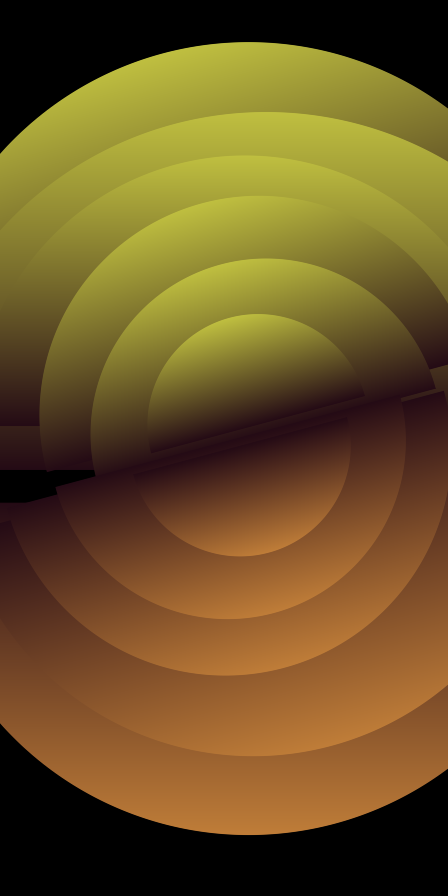
Write a WebGL 2 fragment shader that draws this background.

```glsl
#version 300 es
precision highp float;
// Nested half discs, olive above and copper below, fading to a dark tilted seam.
uniform vec2 u_resolution;
out vec4 fragColor;

const float TILT = 0.262;

// Centre x, centre y, radius (negative hangs downward), tilt; outer to inner.
const vec4 HALVES[11] = vec4[11](
  vec4(0.555, 1.164,  0.742, TILT),
  vec4(0.555, 0.878, -0.742, 0.0),
  vec4(0.594, 0.951,  0.799, 0.0),
  vec4(0.565, 0.984, -0.672, TILT),
  vec4(0.547, 1.049,  0.604, 0.0),
  vec4(0.578, 1.073,  0.490, TILT),
  vec4(0.503, 0.997, -0.505, TILT),
  vec4(0.594, 1.031,  0.392, TILT),
  vec4(0.508, 1.016, -0.398, TILT),
  vec4(0.576, 1.052,  0.247, TILT),
  vec4(0.536, 1.005, -0.247, TILT)
);

// Paints one half disc over the colour, shaded from its cut to its rim.
vec3 paintHalf(vec3 below, vec2 p, vec4 disc, float pixel) {
  vec2 q = p - disc.xy;
  float radius = abs(disc.z);
  float height = dot(q, vec2(-sin(disc.w), cos(disc.w))) * sign(disc.z);
  float edge = max(length(q) - radius, -height);
  float cover = 1.0 - smoothstep(-0.6 * pixel, 0.6 * pixel, edge);

  vec3 seam = vec3(0.14, 0.04, 0.08);
  vec3 olive = vec3(0.75, 0.75, 0.25);
  vec3 copper = vec3(0.75, 0.49, 0.22);
  vec3 rim = disc.z > 0.0 ? olive : copper;
  vec3 shade = mix(seam, rim, clamp(height / radius, 0.0, 1.0));
  return mix(below, shade, cover);
}

void main() {
  // Canvas width is one unit, its height two.
  vec2 p = gl_FragCoord.xy / u_resolution * vec2(1.0, 2.0);
  float pixel = 1.0 / u_resolution.x;

  vec3 color = vec3(0.0);
  for (int i = 0; i < 11; i++) {
    color = paintHalf(color, p, HALVES[i], pixel);
  }
  fragColor = vec4(color, 1.0);
}
```
